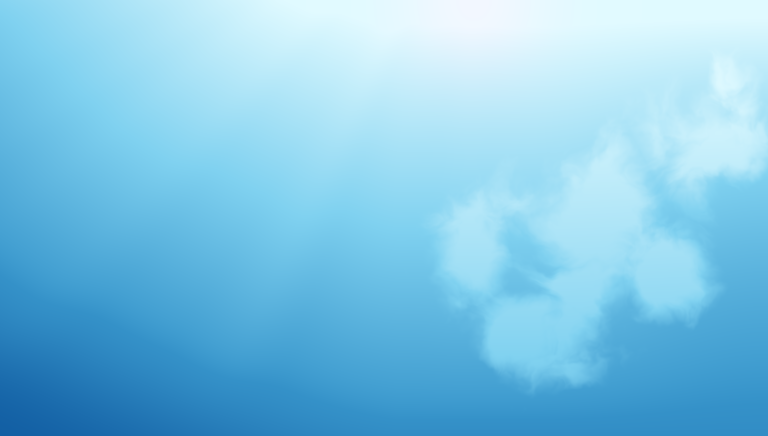
A WebGL 1 fragment shader for this background:

```glsl
precision highp float;
uniform vec2 u_resolution;

#define DEEP vec3(0.07, 0.37, 0.64)
#define BLUE vec3(0.22, 0.59, 0.80)
#define AQUA vec3(0.50, 0.82, 0.94)
#define PALE vec3(0.88, 0.98, 1.00)
#define GLOW_TINT vec3(0.07, -0.01, 0.0)
#define GLOW_POS vec2(1.09, 1.0)
#define RAY_STRENGTH 0.035
#define CLOUD_SCALE 7.0
#define CLOUD_RAGGED 1.25
#define CLOUD_OPACITY 0.88

float hash(vec2 p) {
  vec3 q = fract(p.xyx * 0.1031);
  q += dot(q, q.yzx + 33.33);
  return fract((q.x + q.y) * q.z);
}

float noise(vec2 p) {
  vec2 cell = floor(p);
  vec2 f = fract(p);
  f = f * f * (3.0 - 2.0 * f);
  float low = mix(hash(cell), hash(cell + vec2(1.0, 0.0)), f.x);
  float high = mix(hash(cell + vec2(0.0, 1.0)), hash(cell + 1.0), f.x);
  return mix(low, high, f.y);
}

float fbm(vec2 p) {
  float sum = 0.0;
  float amp = 0.5;
  for (int i = 0; i < 5; i++) {
    sum += amp * noise(p);
    p = mat2(1.6, 1.2, -1.2, 1.6) * p + 7.3;
    amp *= 0.5;
  }
  return sum / 0.97;
}

// Maps brightness to the water-blue palette
vec3 skyColor(float t) {
  vec3 color = mix(DEEP, BLUE, smoothstep(-0.05, 0.32, t));
  color = mix(color, AQUA, clamp((t - 0.25) / 0.35, 0.0, 1.0));
  return mix(color, PALE, clamp((t - 0.6) / 0.38, 0.0, 1.0));
}

// Vertical light with a dark left side and a softer right edge
float skyLight(vec2 uv) {
  float light = 0.22 + 0.81 * uv.y;
  float left = pow(max(1.0 - uv.x / 0.52, 0.0), 1.3);
  light -= (0.25 + 0.13 * uv.y) * left;
  float right = smoothstep(0.68, 1.0, uv.x);
  return light - 0.44 * right * uv.y * (1.0 - uv.y);
}

// Broad, faint beams fanning out from the glow
float rays(vec2 p) {
  vec2 d = p - GLOW_POS - vec2(0.0, 0.35);
  float angle = atan(d.x, -d.y);
  float beam = noise(vec2(angle * 9.0 + 20.0, 3.0)) - 0.5;
  return beam * smoothstep(1.2, 0.5, p.x) * smoothstep(0.0, 0.3, p.y);
}

float lobe(vec2 p, vec2 center, vec2 radius) {
  return 1.0 - length((p - center) / radius);
}

// Ragged cloud carved from overlapping soft lobes
float cloud(vec2 p) {
  float body = lobe(p, vec2(1.33, 0.47), vec2(0.27, 0.25));
  body = max(body, lobe(p, vec2(1.20, 0.24), vec2(0.19, 0.16)));
  body = max(body, lobe(p, vec2(1.52, 0.40), vec2(0.17, 0.14)));
  body = max(body, lobe(p, vec2(1.10, 0.42), vec2(0.13, 0.19)));
  body = max(body, 0.75 * lobe(p, vec2(1.62, 0.65), vec2(0.17, 0.22)));
  vec2 q = p * CLOUD_SCALE;
  vec2 warp = vec2(fbm(q + 11.0), fbm(q + 37.0)) - 0.5;
  float detail = fbm(q + 1.4 * warp + 4.0) - 0.5;
  float hollow = 0.35 * exp(-90.0 * dot(p - vec2(1.18, 0.36), p - vec2(1.18, 0.36)));
  return smoothstep(0.0, 0.6, max(body, -0.6) + CLOUD_RAGGED * detail - hollow);
}

void main() {
  vec2 uv = gl_FragCoord.xy / u_resolution;
  vec2 p = vec2(uv.x * 1.766, uv.y);

  float light = skyLight(uv) + RAY_STRENGTH * rays(p) * 2.0;
  float cloudLight = max(light, 0.53 + 0.58 * uv.y);
  light = mix(light, cloudLight, CLOUD_OPACITY * cloud(p));

  vec3 color = skyColor(light);
  vec2 fromGlow = (p - GLOW_POS) / vec2(0.17, 0.2);
  color += GLOW_TINT * exp(-dot(fromGlow, fromGlow));
  gl_FragColor = vec4(clamp(color, 0.0, 1.0), 1.0);
}
```
